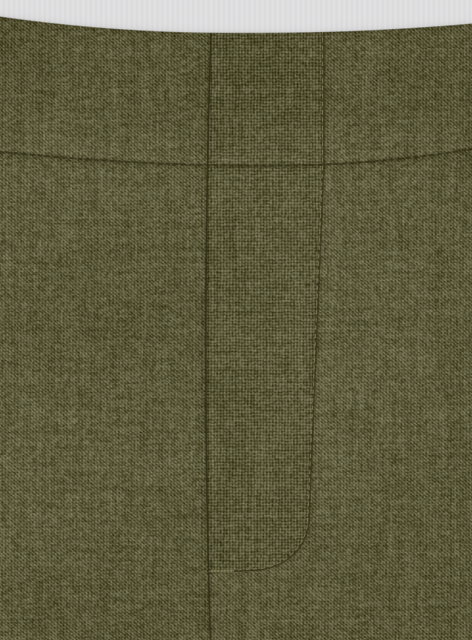
Reproduce this texture procedurally as a WebGL 2 fragment shader.

```glsl
#version 300 es
precision highp float;
// Olive woven trousers: waistband, front seam and curved fly stitching under a pale top.

uniform vec2 u_resolution;
out vec4 outColor;

// Colours
const vec3 OLIVE = vec3(0.365, 0.355, 0.238);
const vec3 PALE_TOP = vec3(0.87, 0.87, 0.875);
const vec3 THREAD_LIGHT = vec3(0.49, 0.48, 0.34);
const vec3 THREAD_DARK = vec3(0.19, 0.18, 0.09);

// Layout, in canvas heights
const float SEAM_X = 0.3216;
const float FLY_TOP_X = 0.505;
const vec2 FLY_CENTER = vec2(0.395, 0.19);
const vec2 FLY_RADIUS = vec2(0.087, 0.080);
const float BAND_Y = 0.741;

// Cloth
const float WEAVE_PITCH = 0.0048;
const float WEAVE_DEPTH = 0.058;
const float GRAIN_DEPTH = 0.15;
const float SLUB_DEPTH = 0.045;
const float STITCH_PITCH = 0.0125;
const float TAU = 6.28319;

float hash(vec2 p) {
  vec3 q = fract(p.xyx * 0.1031);
  q += dot(q, q.yzx + 33.33);
  return fract((q.x + q.y) * q.z);
}

float noise(vec2 p) {
  vec2 i = floor(p), f = fract(p);
  f = f * f * (3.0 - 2.0 * f);
  return mix(mix(hash(i), hash(i + vec2(1, 0)), f.x),
             mix(hash(i + vec2(0, 1)), hash(i + vec2(1, 1)), f.x), f.y);
}

// Soft line of the given half width around d = 0
float line(float d, float halfWidth, float px) {
  return 1.0 - smoothstep(halfWidth - 0.6 * px, halfWidth + 0.6 * px, abs(d));
}

float dashes(float s) {
  return smoothstep(-0.5, 0.1, cos(TAU * s / STITCH_PITCH));
}

float hemY(float x) {
  float l = max(0.36 - x, 0.0) / 0.36, r = max(x - 0.40, 0.0) / 0.337;
  return 0.9485 + 0.0255 * l * l + 0.0145 * r * r;
}

float bandY(float x) {
  float d = x - 0.42;
  return BAND_Y + (d < 0.0 ? 0.125 : 0.26) * d * d;
}

float seamX(float y) {
  float d = (y - 0.46) / 0.48;
  return SEAM_X + 0.0078 * d * d;
}

// Fly outline: x = signed distance (negative inside), y = length along it
vec2 flyCurve(vec2 p) {
  if (p.y > FLY_CENTER.y) {
    float drop = clamp((0.74 - p.y) / 0.55, 0.0, 1.0);
    return vec2(p.x - FLY_TOP_X + 0.023 * drop, p.y);
  }
  if (p.x > FLY_CENTER.x) {
    vec2 q = (p - FLY_CENTER) / FLY_RADIUS;
    return vec2((length(q) - 1.0) * 0.083, FLY_CENTER.y + atan(q.y, q.x) * 0.083);
  }
  float bottom = FLY_CENTER.y - FLY_RADIUS.y - 0.06 * (FLY_CENTER.x - p.x);
  return vec2(bottom - p.y, p.x);
}

// Brightness offset of the cloth; plain = 1 gives a plain weave, 0 a twill
float weave(vec2 p, float plain) {
  vec2 warp = p + 0.0012 * (vec2(noise(p * 60.0), noise(p * 60.0 + 40.0)) - 0.5);
  vec2 a = TAU * warp / WEAVE_PITCH;
  float twill = sin(0.75 * a.x + 0.85 * a.y) + 0.35 * sin(a.x);
  float grid = sin(a.x) + 0.8 * sin(a.y);
  float grain = noise(p / vec2(0.0030, 0.0024)) - 0.5;
  float slub = noise(p * vec2(260.0, 14.0)) + noise(p * vec2(16.0, 300.0) + 70.0) - 1.0;
  return WEAVE_DEPTH * mix(twill, grid, plain) + GRAIN_DEPTH * grain + SLUB_DEPTH * slub;
}

void main() {
  vec2 p = gl_FragCoord.xy / u_resolution.y;
  float px = 1.0 / u_resolution.y;

  float seam = p.x - seamX(p.y);
  float band = p.y - bandY(p.x);
  float hem = p.y - hemY(p.x);
  vec2 fly = flyCurve(p);
  float rightSide = smoothstep(-px, px, seam);
  float inFly = rightSide * (1.0 - smoothstep(-px, px, fly.x));

  // Cloth with broad shading
  float shade = 0.028 * (noise(p * 4.0 + 3.0) - 0.5);
  shade += 0.018 * smoothstep(0.0, 0.45, p.y) - 0.016;
  shade -= 0.022 * smoothstep(0.0, 0.10, band) + 0.014 * inFly;
  shade -= 0.020 * smoothstep(0.10, 0.0, p.x) * smoothstep(0.6, 0.95, p.y);
  vec3 color = OLIVE + shade + weave(p, mix(0.25, 0.85, inFly));

  // Folds beside the joins
  color -= 0.055 * exp(-abs(seam) / 0.006);
  color += 0.030 * exp(-pow((seam - 0.009) / 0.004, 2.0));
  color -= 0.050 * exp(-abs(band + 0.002) / 0.005);
  color += 0.030 * exp(-pow((band - 0.008) / 0.004, 2.0));
  float flyMask = rightSide;
  color -= 0.040 * flyMask * exp(-abs(fly.x) / 0.004);
  color = mix(color, THREAD_DARK, 0.85 * line(seam, 0.0013, px));

  // Waistband and fly stitches
  color = mix(color, THREAD_DARK, line(band, 0.0015, px) * mix(0.35, 0.8, dashes(p.x)));
  color = mix(color, THREAD_DARK, flyMask * line(fly.x - 0.0008, 0.0015, px) * 0.65);
  color = mix(color, THREAD_LIGHT, flyMask * line(fly.x + 0.0010, 0.0009, px) * dashes(fly.y) * 0.75);

  // Short reinforcing bar at the foot of the fly
  vec2 bar = abs(p - vec2(0.347, 0.1075)) - vec2(0.018, 0.0022);
  float barMask = 1.0 - smoothstep(-px, px, max(bar.x, bar.y));
  color = mix(color, THREAD_LIGHT + 0.06 * sin(TAU * p.x / 0.005), 0.75 * barMask);

  // Top edge and the pale garment behind it
  color -= 0.07 * exp(-abs(hem) / 0.004);
  vec3 pale = PALE_TOP + 0.012 * sin(TAU * p.x / 0.008) - 0.07 * exp(-max(hem, 0.0) / 0.004);
  color = mix(color, pale, smoothstep(-px, px, hem));

  outColor = vec4(clamp(color, 0.0, 1.0), 1.0);
}
```
